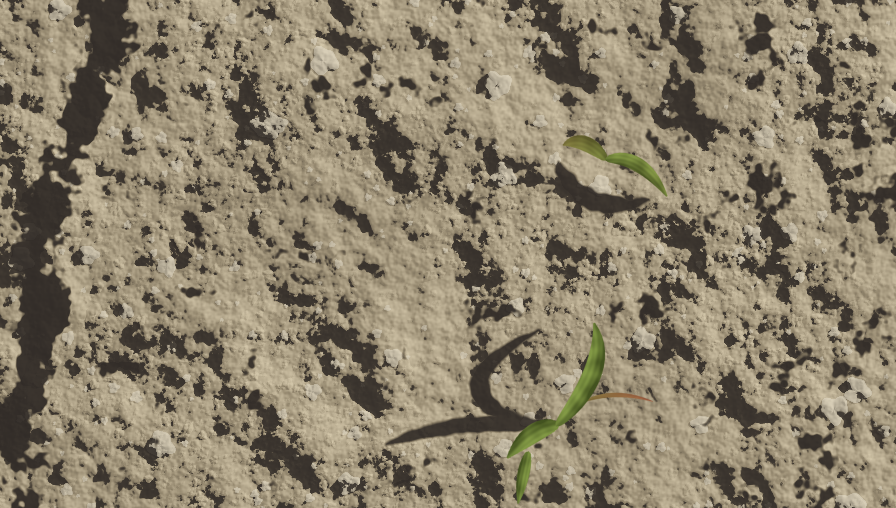
A Shadertoy shader for this texture:

```glsl
// Dry, crumbly field soil in low sunlight with a furrow, pebbles and two young seedlings.
const vec3 SHADOW = vec3(0.17, 0.15, 0.14);
const vec3 SHADE = vec3(0.42, 0.38, 0.31);
const vec3 SOIL = vec3(0.60, 0.55, 0.45);
const vec3 PALE = vec3(0.77, 0.72, 0.61);
const vec3 STONE = vec3(0.80, 0.77, 0.70);
const vec3 LEAF_DARK = vec3(0.26, 0.32, 0.12);
const vec3 LEAF_LIGHT = vec3(0.51, 0.60, 0.27);
const vec3 STRAW = vec3(0.55, 0.41, 0.24);
const vec2 SUN = vec2(0.78, 0.63);
const float SUN_SLOPE = 0.55;
const float RELIEF_STEP = 0.004;
const float SOIL_RELIEF = 0.38;
const float BASE_TONE = 0.73;
const float LIGHT_GAIN = 0.25;

vec2 hash2(vec2 p) {
    vec3 q = fract(p.xyx * vec3(0.1031, 0.1030, 0.0973));
    q += dot(q, q.yzx + 33.33);
    return fract((q.xx + q.yz) * q.zy);
}

float corner(vec2 cell, vec2 offset) {
    float a = 6.2832 * hash2(cell + 50.0).x;
    return dot(vec2(cos(a), sin(a)), offset);
}

// Gradient noise, about -0.7 to 0.7
float noise(vec2 p) {
    vec2 i = floor(p), f = fract(p), e = vec2(1, 0);
    vec2 u = f * f * f * (f * (f * 6.0 - 15.0) + 10.0);
    float bottom = mix(corner(i, f), corner(i + e, f - e), u.x);
    float top = mix(corner(i + e.yx, f - e.yx), corner(i + 1.0, f - 1.0), u.x);
    return 1.3 * mix(bottom, top, u.y);
}

// Scattered stones: x = dome height, y = random brightness
vec2 pebbles(vec2 p, float freq, float share) {
    p *= freq;
    vec2 best = vec2(0.0);
    for (int k = 0; k < 9; k++) {
        vec2 c = floor(p) + vec2(k % 3, k / 3) - 1.0;
        vec2 rnd = hash2(c + freq), look = hash2(c + freq + 71.0);
        if (look.x > share) continue;
        vec2 d = p - c - rnd;
        float angle = atan(d.y, d.x + 0.0001);
        float radius = mix(0.18, 0.48, look.y * look.y);
        radius *= 1.0 + 0.14 * sin(3.0 * angle + 40.0 * rnd.x) + 0.1 * sin(5.0 * angle + 30.0 * rnd.y);
        float dome = sqrt(max(0.0, radius * radius - dot(d, d)));
        if (dome > best.x) best = vec2(dome, fract(look.x * 57.0 + rnd.x));
    }
    return vec2(best.x / freq, best.y);
}

// Bell-shaped band along the furrow
float furrow(vec2 p, float width) {
    float d = (p.x - 0.05 - 0.17 * p.y * p.y - 0.05 * noise(p * 4.0)) / width;
    return exp(-d * d);
}

float height(vec2 p) {
    float h = 0.0, freq = 6.0;
    for (int k = 0; k < 5; k++, freq *= 2.1)
        h += SOIL_RELIEF * noise(p * freq + float(k) * 9.0) / freq;
    float grainy = smoothstep(-0.35, 0.25, noise(p * 3.0 + 4.0));
    float rough = smoothstep(1.1, 1.7, p.x) + furrow(p, 0.09);
    h += 0.8 * grainy * pebbles(p, 95.0, 0.75).x + 0.55 * pebbles(p, 17.0, 0.14).x;
    h += (0.45 + 0.5 * grainy) * pebbles(p, 46.0, 0.5).x;
    return h + rough * 0.022 * abs(noise(p * 17.0 + 20.0));
}

// Tapered curved blade: x = distance to edge, y = place along, z = place across
vec3 blade(vec2 p, vec2 a, vec2 b, vec2 c, float width) {
    vec3 best = vec3(9.0, 0.0, 0.0);
    vec2 start = a;
    for (int k = 1; k <= 14; k++) {
        float t = float(k) / 14.0;
        vec2 end = mix(mix(a, b, t), mix(b, c, t), t), axis = end - start, d = p - start;
        float along = clamp(dot(d, axis) / dot(axis, axis), 0.0, 1.0);
        float s = max(0.0, t + (along - 1.0) / 14.0);
        float edge = length(d - axis * along) - width * (0.1 + 1.2 * sqrt(s) * (1.0 - s * s));
        float side = (axis.x * d.y - axis.y * d.x) / (length(axis) * width);
        if (edge < best.x) best = vec3(edge, s, side);
        start = end;
    }
    return best;
}

void paintLeaf(inout vec3 col, vec2 p, vec3 leaf, float dryness) {
    float aa = 0.8 / iResolution.y;
    float light = 0.1 + 0.75 * smoothstep(-0.7, 0.5, leaf.z) + 0.1 * sin(leaf.z * 14.0) + 0.4 * noise(p * 40.0);
    vec3 green = mix(LEAF_DARK, LEAF_LIGHT, clamp(light, 0.0, 1.0));
    col = mix(col, mix(green, STRAW, dryness * (0.4 + 0.6 * leaf.y)), smoothstep(aa, -aa, leaf.x));
}

vec3 ground(vec2 p, float leafShade) {
    float h = height(p), blocked = 0.0;
    float lit = (h - height(p + SUN * RELIEF_STEP)) / RELIEF_STEP;
    for (float reach = 0.0075; reach < 0.025; reach += 0.0075)
        blocked = max(blocked, smoothstep(0.0, 0.004, height(p + SUN * reach) - h - SUN_SLOPE * reach));
    // Deep hollows in the furrow and among the clods on the right
    float hollow = 0.72 * furrow(p, 0.055) + 0.2 * smoothstep(1.25, 1.65, p.x);
    hollow += 0.65 * noise(p * 9.0) + 0.4 * noise(p * 27.0) + 0.2 * noise(p * 70.0);
    float shade = max(max(0.85 * blocked, 0.92 * smoothstep(0.40, 0.56, hollow)), leafShade);
    float tone = BASE_TONE + LIGHT_GAIN * lit / (1.0 + 0.4 * abs(lit));
    tone += 0.09 * noise(p * 2.5) + 0.08 * noise(p * 150.0);
    tone = 3.0 * clamp(tone * (1.0 - shade), 0.0, 1.1);
    vec3 col = mix(SHADOW, SHADE, min(tone, 1.0));
    col = mix(col, SOIL, clamp(tone - 1.0, 0.0, 1.0));
    col = mix(col, PALE, clamp(tone - 2.0, 0.0, 1.3));
    // Paler stones
    vec2 fine = pebbles(p, 46.0, 0.5), big = pebbles(p, 17.0, 0.14);
    float pale = max(step(0.82, fine.y) * smoothstep(0.0, 0.004, fine.x), step(0.35, big.y) * smoothstep(0.0, 0.006, big.x));
    return mix(col, STONE * (0.65 + 0.13 * tone), 0.6 * pale * (1.0 - shade));
}

void mainImage(out vec4 fragColor, in vec2 fragCoord) {
    vec2 p = fragCoord / iResolution.y, low = vec2(1.096, 0.163), high = vec2(1.193, 0.686);
    // Shadows thrown by the seedlings
    vec2 q = p + 0.006 * noise(p * 35.0);
    float s = blade(q, vec2(1.05, 0.16), vec2(0.83, 0.23), vec2(1.06, 0.35), 0.024).x;
    s = min(s, blade(q, low, vec2(0.88, 0.18), vec2(0.757, 0.122), 0.021).x);
    s = min(s, blade(q, vec2(1.10, 0.68), vec2(1.14, 0.57), vec2(1.275, 0.605), 0.027).x);
    vec3 col = ground(p, 0.9 * smoothstep(0.004, -0.003, s));
    // Dry stalk, then the green leaves
    paintLeaf(col, p, blade(p, vec2(1.15, 0.21), vec2(1.21, 0.235), vec2(1.284, 0.21), 0.006), 1.5);
    paintLeaf(col, p, blade(p, vec2(1.04, 0.11), vec2(1.03, 0.07), vec2(1.02, 0.01), 0.016), 0.0);
    paintLeaf(col, p, blade(p, low, vec2(1.05, 0.16), vec2(1.0, 0.1), 0.025), 0.0);
    paintLeaf(col, p, blade(p, low, vec2(1.2, 0.27), vec2(1.17, 0.362), 0.025), 0.0);
    paintLeaf(col, p, blade(p, high, vec2(1.15, 0.735), vec2(1.11, 0.715), 0.02), 0.5);
    paintLeaf(col, p, blade(p, high, vec2(1.26, 0.7), vec2(1.312, 0.615), 0.019), 0.1);
    fragColor = vec4(col, 1.0);
}
```
